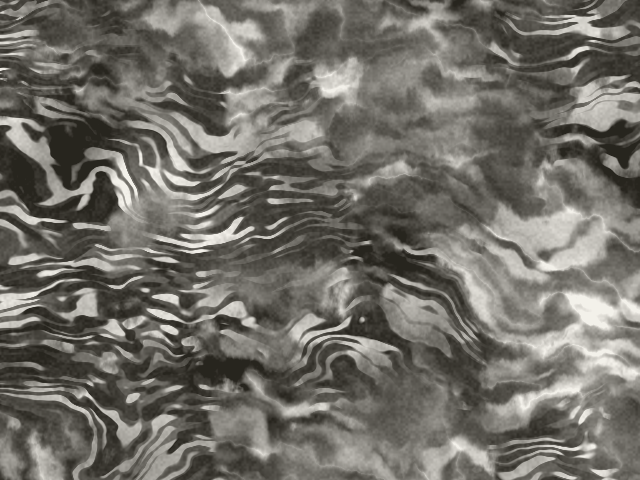
A Shadertoy shader for this texture:

```glsl
// Monochrome ink wash: rippling brush strokes, wet blooms and feathered grey clouds on paper.

const float TAU = 6.28318;
const vec2  STROKE_SCALE = vec2(17.0, 58.0);  // stroke grid, per canvas height
const float STROKE_ROWS  = 36.0;              // brush rows per canvas height
const float CRISP_EDGE   = 0.06;
const float SOFT_EDGE    = 0.20;
const float LIGHT_COAT   = 0.36;              // tones of the ink
const float DARK_COAT    = 0.22;
const float CLOUD_TONE   = 0.45;
const float MID_LIFT     = 0.01;
const float GRAIN        = 0.08;
const vec3  WARM_TINT    = vec3(0.004, -0.006, -0.032);
const vec3  CORNER_SWIRL = vec3(0.10, 0.06, 0.18);  // centre, radius

// Tonal pools: centre, radius, strength (negative darkens)
const vec4 POOLS[9] = vec4[9](
    vec4(1.27, 0.17, 0.14,  0.26), vec4(1.23, 0.34, 0.07,  0.20),
    vec4(0.75, 0.77, 0.13,  0.12), vec4(0.28, 0.59, 0.10,  0.18),
    vec4(1.25, 0.61, 0.10, -0.24), vec4(0.16, 0.68, 0.09, -0.20),
    vec4(0.05, 0.33, 0.10, -0.08), vec4(0.45, 0.22, 0.10, -0.12),
    vec4(0.84, 0.49, 0.08, -0.16));

// Feathered clouds: centre, radius
const vec3 CLOUDS[4] = vec3[4](
    vec3(0.52, 0.43, 0.12), vec3(0.83, 0.14, 0.10),
    vec3(0.27, 0.55, 0.08), vec3(0.56, 0.26, 0.07));

float hash(vec2 p) {
    return fract(sin(dot(p, vec2(127.1, 311.7))) * 43758.5453);
}

float noise(vec2 p) {
    vec2 i = floor(p), f = fract(p);
    f = f * f * (3.0 - 2.0 * f);
    return mix(mix(hash(i), hash(i + vec2(1, 0)), f.x),
               mix(hash(i + vec2(0, 1)), hash(i + vec2(1, 1)), f.x), f.y);
}

float fbm(vec2 p) {
    float sum = 0.0, amp = 0.533;
    for (int i = 0; i < 4; i++) {
        sum += amp * noise(p);
        p = mat2(1.6, 1.2, -1.2, 1.6) * p + 7.3;
        amp *= 0.5;
    }
    return sum;
}

vec2 drift(vec2 p) {
    return vec2(fbm(p), fbm(p + 40.0)) - 0.5;
}

// Bends the brush rows into ripples, hooks and a corner swirl
vec2 rippled(vec2 p) {
    vec2 d = p - CORNER_SWIRL.xy;
    float swirl = exp(-dot(d, d) / (CORNER_SWIRL.z * CORNER_SWIRL.z));
    float c = cos(1.4 * swirl), s = sin(1.4 * swirl);
    vec2 q = CORNER_SWIRL.xy + mat2(c, s, -s, c) * d * mix(1.0, 0.65, swirl);
    q += vec2(0.30, 0.32) * drift(p * 2.6);
    return q + vec2(0.15, 0.07) * drift(p * vec2(6.0, 9.0) + 15.0);
}

// Height field whose upper levels are short, pinched and merging strokes
float strokes(vec2 q, float seed) {
    float pinch = 1.7 * noise(q * vec2(13.0, 20.0) + seed) + 2.0 * noise(q * 4.0 - seed);
    float rows = 0.5 + 0.5 * sin(TAU * (q.y * STROKE_ROWS + pinch));
    vec2 grid = mat2(1.0, 0.12, -0.12, 1.0) * q * STROKE_SCALE + seed;
    return 0.58 * noise(grid) + 0.24 * rows + 0.18 * noise(q * vec2(36.0, 75.0) + seed);
}

void mainImage(out vec4 fragColor, in vec2 fragCoord) {
    vec2 p = fragCoord / iResolution.y;
    vec2 q = rippled(p);

    // Fine bleeding of wet ink into the paper
    vec2 bleed = drift(p * vec2(42.0, 26.0));
    vec2 wetPoint = p + 0.06 * bleed + 0.22 * drift(p * 6.0 + 11.0);

    // Crisp strokes: two overlapping coats with darker dried rims
    float field = strokes(q, 0.0);
    float first = smoothstep(-CRISP_EDGE, CRISP_EDGE, field - 0.42);
    float second = smoothstep(-CRISP_EDGE, CRISP_EDGE,
                              0.6 * field + 0.4 * strokes(q + 0.013, 23.0) - 0.54);
    float paper = mix(0.38, 1.08, fbm(p * 5.0 + 61.0));
    float crisp = mix(paper, LIGHT_COAT + 0.40 * (fbm(q * vec2(7.0, 14.0)) - 0.5), first);
    crisp = mix(crisp, DARK_COAT + 0.08 * (noise(q * 12.0) - 0.5), second);
    crisp -= 0.16 * first * (1.0 - first);

    // Soft strokes: rounded blots blurred by water, parted by pale veins
    vec2 soaked = q + 0.024 * bleed;
    float blots = 0.65 * noise(soaked * vec2(16.0, 36.0) + 47.0)
                + 0.35 * strokes(soaked * 0.75, 5.0);
    float soak = smoothstep(-SOFT_EDGE, SOFT_EDGE, blots - 0.47);
    float vein = 1.0 - abs(2.0 * noise(soaked * vec2(10.0, 21.0) + 90.0) - 1.0);
    float soft = mix(0.66, 0.25, soak) + 0.24 * pow(vein, 5.0)
               + 0.55 * (fbm(p * 5.0 + 3.0) - 0.5);

    // Wet and dry areas meet along ragged seams
    float wet = smoothstep(0.46, 0.55, fbm(p * 3.4 + 12.0) + 0.15 * bleed.y);
    float tone = mix(crisp, soft, wet);

    // Plain grey clouds with feathered borders
    float cloud = 0.0;
    for (int i = 0; i < 4; i++) {
        float d = length((wetPoint - CLOUDS[i].xy) * vec2(0.8, 1.15)) / CLOUDS[i].z;
        cloud = max(cloud, 1.0 - smoothstep(0.55, 1.15, d));
    }
    float mist = CLOUD_TONE + 0.7 * (fbm(wetPoint * 6.0 + 80.0) - 0.5) + 0.25 * bleed.y;
    tone = mix(tone, mist, 0.82 * cloud);

    // Pale and dark pools, then scattered dark blooms
    for (int i = 0; i < 9; i++) {
        vec2 d = (wetPoint - POOLS[i].xy) / POOLS[i].z;
        tone += POOLS[i].w * exp(-dot(d, d));
    }
    float bloom = smoothstep(0.55, 0.70, fbm(wetPoint * vec2(4.5, 7.0) + 29.0));
    tone = mix(tone, 0.22, 0.60 * bloom);

    // Paper tooth and warm grey
    tone += MID_LIFT * smoothstep(0.18, 0.32, tone);
    tone += GRAIN * (noise(p * 190.0) - 0.5) + 0.03 * (noise(p * 90.0) - 0.5);
    tone = clamp(tone, 0.15, 0.95);
    fragColor = vec4(clamp(tone + WARM_TINT, 0.0, 1.0), 1.0);
}
```
